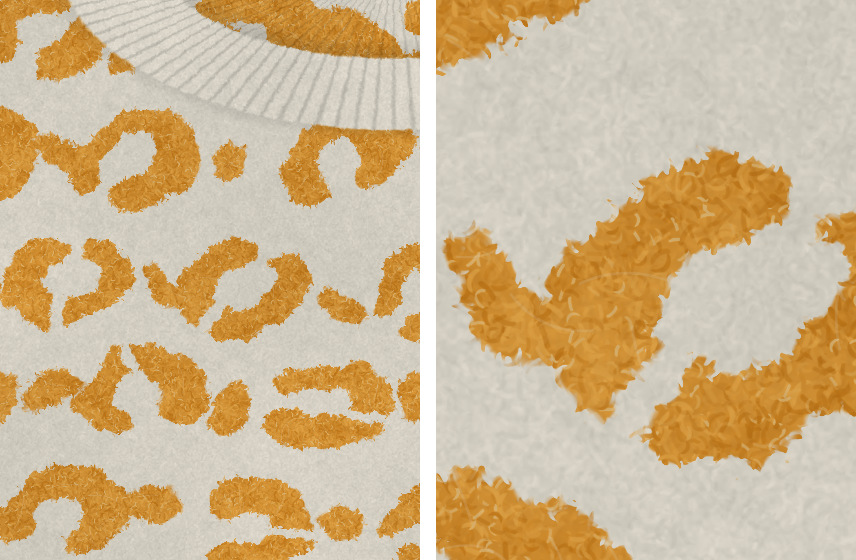
Left: the whole. Right: its middle third, enlarged.
Give the GLSL for this texture, as a WebGL 2 fragment shader.

```glsl
#version 300 es
precision highp float;
// Brushed wool knit with ochre leopard rosettes and a pale ribbed collar.
// Rosettes are broken arcs on a staggered, jittered grid; short hashed strands
// shift the lookup so that every edge frays into tufts.

uniform vec2 u_resolution;
out vec4 fragColor;

// Colours
const vec3 CREAM = vec3(0.825, 0.805, 0.757);
const vec3 OCHRE_DEEP = vec3(0.73, 0.45, 0.09);
const vec3 OCHRE_LIGHT = vec3(0.85, 0.615, 0.26);
const vec3 OCHRE_FLECK = vec3(0.83, 0.70, 0.47);

// Sizes, in canvas widths
const vec2 CELL = vec2(0.44, 0.29);      // rosette spacing
const float RING_RADIUS = 0.113;
const float RING_HALF = 0.047;           // half the stroke of a rosette
const float SQUASH = 0.70;               // height over width of a rosette
const float TILT = 0.22;
const float TUFT_CELL = 0.0115;
const float EDGE = 0.0035;
const vec2 COLLAR_OUTER = vec2(0.80, 0.413);
const vec2 COLLAR_INNER = vec2(0.557, 0.243);
const vec2 COLLAR_OFFSET = vec2(0.9375, 0.104); // centre, above the top edge
const float RIB_ANGLE = 0.058;

vec3 hash3(vec2 cell, int seed) {
  uvec3 v = uvec3(ivec3(ivec2(cell), seed)) * 1664525u + 1013904223u;
  v.x += v.y * v.z; v.y += v.z * v.x; v.z += v.x * v.y;
  v ^= v >> 16u;
  v.x += v.y * v.z; v.y += v.z * v.x; v.z += v.x * v.y;
  return vec3(v >> 8u) / 16777216.0;
}

vec2 noise2(vec2 p, int seed) {
  vec2 i = floor(p), f = fract(p);
  f = f * f * (3.0 - 2.0 * f);
  vec2 low = mix(hash3(i, seed).xy, hash3(i + vec2(1, 0), seed).xy, f.x);
  vec2 high = mix(hash3(i + vec2(0, 1), seed).xy, hash3(i + 1.0, seed).xy, f.x);
  return mix(low, high, f.y) - 0.5;
}

vec2 rotate(vec2 p, float a) {
  float c = cos(a), s = sin(a);
  return vec2(c * p.x - s * p.y, s * p.x + c * p.y);
}

// Layered short strands: xy = shift to the strand centre, z = tone, w = cover
vec4 strands(vec2 p, float cell, vec2 halfSize, float spread, int seed) {
  vec4 top = vec4(0.0, 0.0, 0.5, 0.0);
  vec2 base = floor(p / cell);
  for (int k = 0; k < 9; k++) {
    vec2 id = base + vec2(k % 3 - 1, k / 3 - 1);
    vec3 h = hash3(id, seed), g = hash3(id, seed + 1);
    vec2 toCentre = (id + h.xy) * cell - p;
    vec2 q = rotate(toCentre, (h.z - 0.5) * spread);
    q.x += (g.y - 0.5) * q.y * q.y / halfSize.y;   // bend
    q.y -= clamp(q.y, -halfSize.y, halfSize.y);
    float cover = 1.0 - smoothstep(0.5, 1.5, length(q) / halfSize.x);
    top = mix(top, vec4(toCentre, g.x, 1.0), cover);
  }
  return top;
}

// Signed distance to one rosette: an open arc, sometimes cut in two
float rosette(vec2 p, vec3 h) {
  vec2 q = rotate(p, -TILT + (h.y - 0.5) * 0.5);
  q.y /= SQUASH;
  q = rotate(q, h.x * 6.2832);
  float aperture = mix(1.9, 2.6, h.z);
  vec2 tip = vec2(sin(aperture), cos(aperture));
  float side = q.x;
  vec2 m = vec2(abs(q.x), q.y);
  float d = tip.y * m.x > tip.x * m.y ? length(m - tip * RING_RADIUS)
                                      : abs(length(m) - RING_RADIUS);
  d -= RING_HALF * (1.0 + 1.2 * side);
  float cut = h.y > 0.55 && q.y > 0.0 ? 0.016 - abs(side - 0.03) : -1.0;
  return max(d, cut);
}

float leopard(vec2 p) {
  p += 0.045 * noise2(p * 9.0, 3) + 0.018 * noise2(p * 27.0, 4);
  p += vec2(0.09, 0.06);
  float d = 1.0;
  vec2 base = floor(p / CELL);
  for (int k = 0; k < 15; k++) {
    vec2 id = base + vec2(k % 5 - 2, k / 5 - 1);
    vec3 h = hash3(id, 11), g = hash3(id, 12);
    float stagger = 0.5 * mod(id.y, 2.0);
    vec2 centre = (id + vec2(0.5 + stagger, 0.5) + 0.14 * (g.xy - 0.5)) * CELL;
    d = min(d, rosette(p - centre, h));
    // Small spot in the space beside the rosette
    vec2 q = rotate(p - centre - CELL * vec2(0.5, 0.4 * (g.z - 0.5)), g.x * 2.0 - 1.2);
    d = min(d, (length(q / vec2(1.35, 0.85)) - mix(0.034, 0.052, g.y)) * 0.85);
  }
  return d;
}

void main() {
  vec2 p = gl_FragCoord.xy / u_resolution.x;
  float height = u_resolution.y / u_resolution.x;

  // Tufts and frayed lookup position
  vec4 tuft = strands(p, TUFT_CELL, vec2(0.0021, 0.0075), 2.6, 21);
  vec4 fine = strands(p + 3.7, TUFT_CELL * 0.7, vec2(0.0016, 0.0045), 3.1, 31);
  vec2 frayed = p + tuft.xy + 0.4 * fine.xy + 0.012 * noise2(p * 75.0, 5);
  float tone = mix(tuft.z, fine.z, 0.45) + 0.25 * noise2(p * 35.0, 6).x;

  // Collar ring and its ribs
  vec2 c = mix(p, frayed, 0.3) - vec2(COLLAR_OFFSET.x, height + COLLAR_OFFSET.y);
  float outside = (length(c / COLLAR_OUTER) - 1.0) * COLLAR_OUTER.y;
  float inside = (length(c / COLLAR_INNER) - 1.0) * COLLAR_INNER.y;
  float collar = smoothstep(EDGE, -EDGE, outside) * smoothstep(-EDGE, EDGE, inside);
  float neck = smoothstep(EDGE, -EDGE, inside);
  vec2 radii = mix(COLLAR_INNER, COLLAR_OUTER, clamp(inside / (inside - outside), 0.0, 1.0));
  float rib = abs(fract(atan(c.x / radii.x, -c.y / radii.y) / RIB_ANGLE) - 0.5) * 2.0;
  float groove = smoothstep(0.55, 1.0, rib);

  // Dyed wool over cream wool
  float dye = smoothstep(EDGE, -EDGE, leopard(frayed) - 0.03 * neck) * (1.0 - collar);
  vec3 ochre = mix(OCHRE_DEEP, OCHRE_LIGHT, smoothstep(0.05, 0.85, tone));
  ochre = mix(ochre, OCHRE_FLECK, 0.75 * smoothstep(0.78, 0.98, fine.z) * fine.w);
  vec3 cream = CREAM * (1.0 + 0.10 * (tone - 0.5));
  vec3 colour = mix(cream, ochre, dye);

  // Rib relief, seam shadow, loose hairs and broad light
  colour *= 1.0 - groove * (0.13 * collar + 0.10 * neck) + 0.025 * collar;
  colour *= 1.0 - 0.08 * smoothstep(0.03, 0.0, outside) * smoothstep(-EDGE, EDGE, outside);
  colour *= 1.0 - 0.12 * neck * smoothstep(-0.05, 0.0, inside);
  float hair = strands(p + 7.1, 0.085, vec2(0.0011, 0.035), 6.2832, 41).w;
  colour = mix(colour, CREAM * 1.06, 0.16 * hair);
  colour *= 1.0 + 0.05 * noise2(p * 3.0, 7).x + 0.05 * noise2(p * 230.0, 8).y;
  fragColor = vec4(colour, 1.0);
}
```
